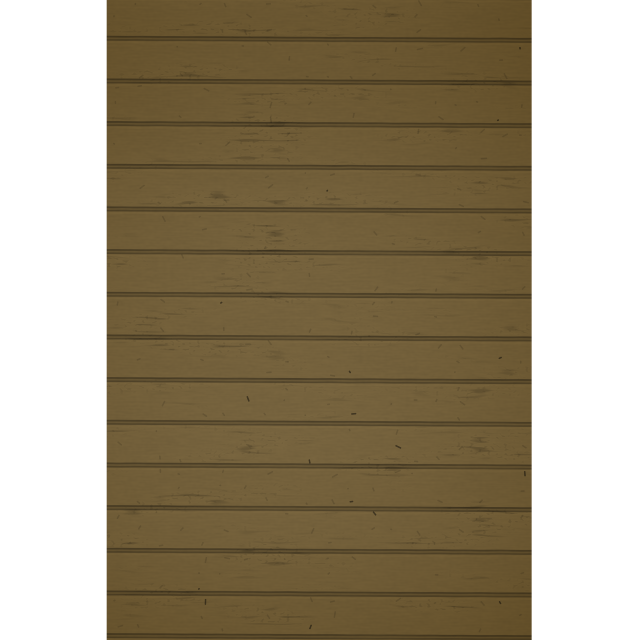
Give the GLSL for this texture, as a Shadertoy shader.

```glsl
// Brown painted wooden siding: fifteen horizontal boards with double grooves between white margins.

const float BOARDS = 15.0;
const float TAU = 6.2831853;

vec2 hash2(vec2 p) {
    vec3 q = fract(p.xyx * vec3(0.1031, 0.1030, 0.0973));
    q += dot(q, q.yzx + 33.33);
    return fract((q.xx + q.yz) * q.zy);
}

// Dot product of a lattice gradient with the offset to it; the lattice wraps.
float corner(vec2 cell, vec2 offset, vec2 period) {
    float angle = TAU * hash2(mod(cell, period) + 7.0).x;
    return dot(vec2(cos(angle), sin(angle)), offset);
}

// Tiling gradient noise, roughly -0.7 to 0.7.
float noise(vec2 p, vec2 period) {
    vec2 i = floor(p), f = p - i;
    vec2 u = f * f * f * (f * (f * 6.0 - 15.0) + 10.0);
    vec2 e = vec2(1.0, 0.0);
    return mix(mix(corner(i, f, period), corner(i + e, f - e, period), u.x),
               mix(corner(i + e.yx, f - e.yx, period), corner(i + 1.0, f - 1.0, period), u.x), u.y);
}

// Soft-edged line of the given half width.
float line(float d, float halfWidth, float soft) {
    return 1.0 - smoothstep(halfWidth - soft, halfWidth + soft, abs(d));
}

// One small dent or scratch in some of the cells of a wrapping grid.
float dents(vec2 p, vec2 grid, float pixel) {
    vec2 cell = floor(p * grid);
    vec2 id = mod(cell, grid);
    vec2 place = hash2(id + 31.0), kind = hash2(id + 83.0);
    vec2 d = p - (cell + 0.3 + 0.4 * place) / grid;
    float angle = TAU * kind.x;
    d = mat2(cos(angle), sin(angle), -sin(angle), cos(angle)) * d;
    d.x -= clamp(d.x, -0.004 * place.x, 0.004 * place.x);
    float strength = 0.25 * step(0.75, kind.y) + 0.65 * step(0.985, kind.y);
    return strength * line(length(d), 0.0012, max(0.0008, 0.6 * pixel));
}

void mainImage(out vec4 fragColor, in vec2 fragCoord) {
    vec2 uv = fragCoord / iResolution.xy;
    float pixel = 1.0 / iResolution.y;

    // Board coordinates: slightly tilted, with a groove at every whole number
    float v = BOARDS * (uv.y - 0.0052 + 0.005 * (uv.x - 0.5));
    float board = mod(floor(v), BOARDS);
    float groove = fract(v + 0.5) - 0.5;
    vec2 wood = vec2(uv.x, v / BOARDS);
    vec2 chance = hash2(vec2(board, 5.0));

    // Light falls off towards the top, the bottom and the right
    float side = (uv.x - 0.45) / 0.35;
    float rise = 0.5 - 0.5 * cos(TAU * (uv.y - 0.43));
    float light = 0.93 - 0.28 * side * side - 0.4 * rise * rise;
    light += 0.07 * (chance.x - 0.5);
    vec3 color = mix(vec3(0.36, 0.28, 0.13), vec3(0.47, 0.395, 0.25), clamp(light, 0.0, 1.0));

    // Fine grain, broad mottling and patches of worn streaks
    float grain = noise(wood * vec2(40.0, 300.0) + vec2(floor(chance.y * 40.0), 0.0), vec2(40.0, 300.0));
    float streak = noise(wood * vec2(22.0, 180.0), vec2(22.0, 180.0));
    float speckle = noise(wood * vec2(150.0, 240.0), vec2(150.0, 240.0));
    float patchy = noise(wood * vec2(6.0, 30.0), vec2(6.0, 30.0));
    float worn = smoothstep(-0.05, 0.4, patchy);
    color *= 1.0 + 0.035 * grain + 0.025 * speckle + 0.03 * patchy;
    color *= 1.0 - worn * (0.16 * smoothstep(0.15, 0.5, streak) + 0.1 * smoothstep(0.1, 0.5, speckle));
    color *= 1.0 - 0.5 * dents(wood, vec2(30.0, 45.0), pixel);

    // Shallow groove with two dark edges and a faint lit lip below
    float soft = max(0.015, 0.6 * BOARDS * pixel);
    float wobble = 0.006 * noise(wood * vec2(30.0, 15.0), vec2(30.0, 15.0));
    float d = groove + wobble;
    float shadow = 0.12 * line(d, 0.06, soft)
                 + 0.22 * line(d - 0.038, 0.02, soft)
                 + 0.17 * line(d + 0.038, 0.018, soft);
    color *= 1.0 - shadow * (1.0 + 0.3 * patchy);
    color *= 1.0 + 0.03 * line(d + 0.095, 0.02, soft);

    // White margins left and right
    float inside = clamp((0.332 - abs(uv.x - 0.4987)) * iResolution.x + 0.5, 0.0, 1.0);
    fragColor = vec4(mix(vec3(1.0), color, inside), 1.0);
}
```
